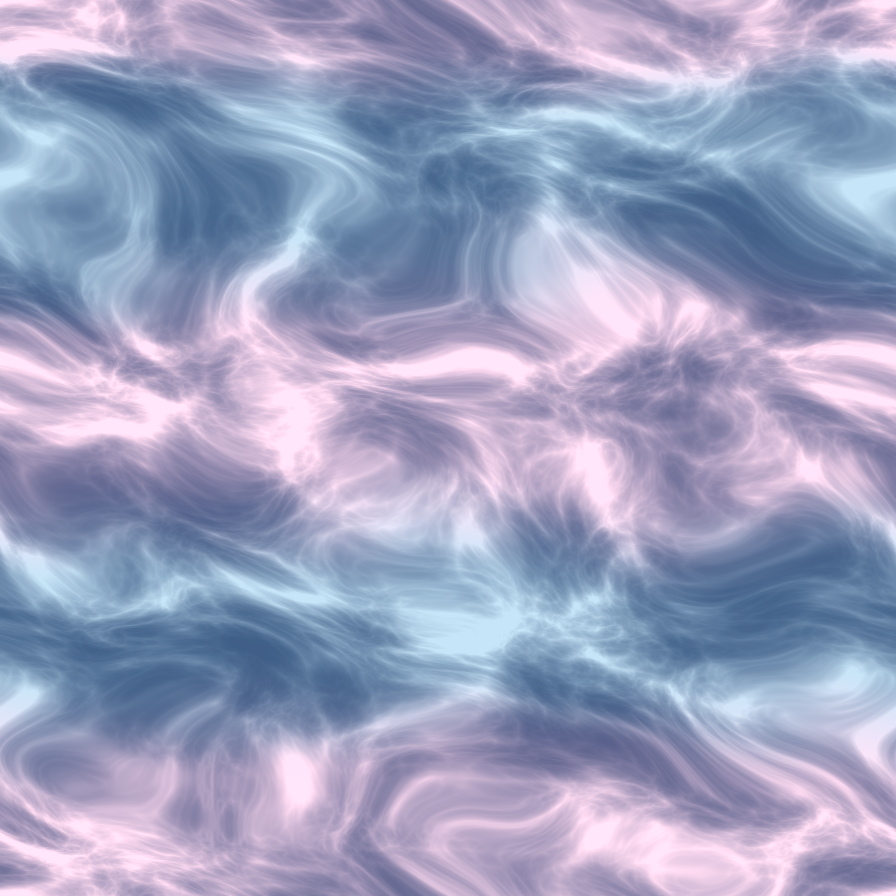
Write a WebGL 1 fragment shader that draws this texture.

```glsl
precision highp float;
// Tileable misty filaments: warped ridged noise in drifting pink and blue bands.
uniform vec2 u_resolution;

const float TAU = 6.2831853;

float hash(vec2 p) {
  return fract(sin(dot(p, vec2(12.9898, 78.233))) * 43758.5453);
}

// Lattice wrap with a skew, so the tile repeats although its features slant.
vec2 wrapCell(vec2 cell, vec2 period, float skew) {
  float turns = floor((cell.x + 0.5) / period.x);
  cell -= turns * vec2(period.x, skew);
  cell.y -= period.y * floor((cell.y + 0.5) / period.y);
  return cell;
}

float corner(vec2 cell, vec2 offset, vec2 period, float skew, float seed) {
  float angle = TAU * hash(wrapCell(cell, period, skew) + seed * vec2(17.3, 9.1));
  return dot(vec2(cos(angle), sin(angle)), offset);
}

// Periodic gradient noise, about -0.7 to 0.7.
float noise(vec2 p, vec2 period, float skew, float seed) {
  vec2 i = floor(p);
  vec2 f = p - i;
  vec2 u = f * f * f * (f * (f * 6.0 - 15.0) + 10.0);
  vec2 e = vec2(1.0, 0.0);
  float low = mix(corner(i, f, period, skew, seed),
                  corner(i + e, f - e, period, skew, seed), u.x);
  float high = mix(corner(i + e.yx, f - e.yx, period, skew, seed),
                   corner(i + 1.0, f - 1.0, period, skew, seed), u.x);
  return mix(low, high, u.y);
}

// Sum of bright creases, each octave bent by the one before.
float filaments(vec2 p, vec2 period, float skew) {
  float sum = 0.0;
  float weight = 0.5;
  float scale = 1.0;
  vec2 bend = vec2(0.0);
  for (int i = 0; i < 6; i++) {
    float seed = float(i) + 3.0;
    float n = noise((p + bend) * scale, period * scale, skew * scale, seed);
    float ridge = max(0.0, 1.0 - 2.0 * sqrt(n * n + 0.0004));
    sum += weight * ridge * ridge;
    bend += vec2(0.22, -0.16) * n / scale;
    weight *= 0.55;
    scale *= 2.0;
  }
  return sum;
}

void main() {
  vec2 uv = gl_FragCoord.xy / u_resolution;
  vec2 period = vec2(3.0, 5.0);
  float skew = 1.0;
  vec2 p = uv * period + vec2(0.0, skew * uv.x);

  // Swirl the domain with two scales of noise.
  vec2 swirl = vec2(noise(p, period, skew, 11.0), noise(p, period, skew, 12.0));
  vec2 curl = vec2(noise(p * 2.0, period * 2.0, skew * 2.0, 13.0),
                   noise(p * 2.0, period * 2.0, skew * 2.0, 14.0));
  vec2 q = p + 0.55 * swirl + 0.25 * curl;

  // Two pink and two blue bands per tile.
  float drift = 0.06 * swirl.y + 0.03 * curl.x;
  float band = cos(2.0 * TAU * (uv.y - 0.05 + drift));
  float pink = smoothstep(-0.85, 0.5, band + 0.3 * swirl.x);

  // Haze lifts whole regions, filaments draw the creases.
  float haze = noise(q, period, skew, 15.0);
  float glow = filaments(q, period, skew) + 0.2 * haze + 0.04 * band;
  float tone = 1.45 * pow(max(glow, 0.0), 1.7);
  tone = min(tone, 1.08);

  vec3 shade = mix(vec3(0.25, 0.37, 0.53), vec3(0.33, 0.36, 0.53), pink);
  vec3 light = mix(vec3(0.74, 0.86, 0.94), vec3(1.0, 0.86, 0.95), pink);
  gl_FragColor = vec4(mix(shade, light, tone), 1.0);
}
```
